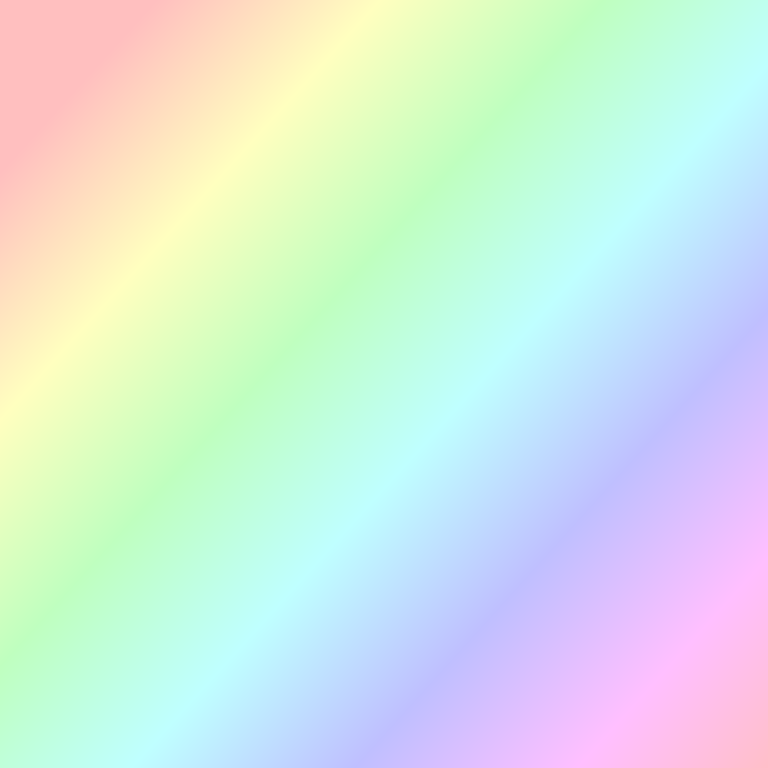
Give the GLSL for this background, as a WebGL 2 fragment shader.

```glsl
#version 300 es
precision highp float;
// Pastel rainbow running diagonally from the top left to the bottom right.
// A tilted linear ramp drives the hue, which is held at red in the first
// corner; the hue is then turned into a pale, fully bright colour.

#define ROW_WEIGHT 0.905  // downward share of the ramp, sets the band tilt
#define RED_END 0.205     // ramp value where the flat red corner ends
#define HUE_CYCLE 1.742   // ramp length of one full turn of hue
#define SATURATION 0.25

uniform vec2 u_resolution;
out vec4 fragColor;

// Pure hue in 0..1 as a piecewise linear rainbow
vec3 hueColor(float hue) {
    vec3 wheel = fract(hue + vec3(0.0, 2.0, 1.0) / 3.0) * 6.0;
    return clamp(abs(wheel - 3.0) - 1.0, 0.0, 1.0);
}

void main() {
    vec2 uv = gl_FragCoord.xy / u_resolution;

    // Diagonal ramp, zero at the top left
    float ramp = uv.x + ROW_WEIGHT * (1.0 - uv.y);
    float hue = max(ramp - RED_END, 0.0) / HUE_CYCLE;

    // Wash the hue out towards white
    vec3 pastel = mix(vec3(1.0), hueColor(hue), SATURATION);
    fragColor = vec4(pastel, 1.0);
}
```
